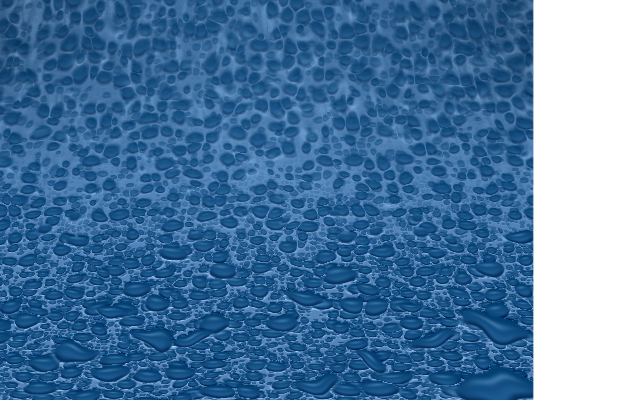
Give the GLSL for this texture, as a Shadertoy shader.

```glsl
vec2 hash2(vec2 p) {
    vec3 q = fract(vec3(p.xyx) * vec3(0.1031, 0.1030, 0.0973));
    q += dot(q, q.yzx + 33.33);
    return fract((q.xx + q.yz) * q.zy);
}

// Layered sines that bend round beads into uneven puddles
vec2 wobble(vec2 p) {
    return sin(p.yx * 23.0 + 2.0 * sin(p * 17.0)) + 0.5 * sin(p.yx * 51.0 + p * 29.0);
}

// Nearest bead of a jittered grid: xy = offset in radii, z = distance in radii
vec3 beads(vec2 p, float fill) {
    vec3 nearest = vec3(0.0, 0.0, 9.0);
    float second = 9.0;
    vec2 home = floor(p);
    for (int j = -1; j <= 1; j++)
    for (int i = -1; i <= 1; i++) {
        vec2 cell = home + vec2(i, j);
        vec2 kind = hash2(cell + 117.0);
        if (kind.x > fill) continue;
        vec2 centre = cell + 0.5 + 0.6 * (hash2(cell + 31.0) - 0.5);
        vec2 offset = (p - centre) / mix(0.24, 0.53, kind.y);
        offset.x *= mix(0.75, 1.2, fract(kind.x * 37.0));
        float dist = length(offset);
        second = min(second, max(dist, nearest.z));
        if (dist < nearest.z) nearest = vec3(offset, dist);
    }
    // Keep a film of light between touching beads
    nearest.z += 0.4 * smoothstep(0.4, 0.0, second - nearest.z);
    return nearest;
}

// Lays a lens of water over the wet surface
vec3 lens(vec3 surface, vec3 bead, float soft, float gloss) {
    float d = bead.z;
    float body = 1.0 - smoothstep(1.0 - soft, 1.0 + soft, d);
    vec3 water = mix(vec3(0.11, 0.35, 0.56), vec3(0.01, 0.24, 0.44),
                     smoothstep(-0.5, 0.6, bead.y));
    float edge = smoothstep(0.5, 0.95, d);
    water = mix(water, vec3(0.0, 0.15, 0.32), edge * smoothstep(0.2, -0.6, bead.y) * 0.85);
    // Sky sheen across the crown
    vec2 crown = (bead.xy - vec2(-0.1, 0.4)) * vec2(1.2, 3.0);
    water += gloss * exp(-2.5 * dot(crown, crown)) * vec3(0.20, 0.20, 0.20);
    // Bright meniscus beneath, contact shadow above
    float ring = exp(-pow((d - 1.1) / (0.09 + soft), 2.0));
    surface += ring * gloss * 0.14 * smoothstep(0.3, -0.6, bead.y);
    surface -= ring * gloss * 0.07 * smoothstep(0.0, 0.8, bead.y);
    return mix(surface, water, body);
}

void mainImage(out vec4 fragColor, in vec2 fragCoord) {
    vec2 uv = fragCoord / iResolution.y;
    float pixel = 1.0 / iResolution.y;
    float y = uv.y;
    float frameRight = iResolution.x / iResolution.y * 0.8333;

    // Receding plane: beads shrink, stand taller and lose focus toward the top
    vec2 plane = vec2((uv.x - 0.667) * (1.0 + 0.5 * y), 2.2 * y - 0.5 * y * y);
    float blur = 0.07 + 0.45 * smoothstep(0.3, 0.9, y);
    float front = 1.0 - smoothstep(0.25, 0.65, y);
    vec2 bent = plane + 0.006 * wobble(plane);

    // Pale wet film with fine vertical trails far away
    vec3 col = mix(vec3(0.34, 0.52, 0.72), vec3(0.30, 0.50, 0.70), y);
    float trail = beads(bent * vec2(32.0, 7.0) + 40.0, 0.7).z;
    col += 0.09 * (smoothstep(1.5, 0.2, trail) - 0.4) * smoothstep(0.4, 0.9, y);

    // Mist, small beads and medium beads
    vec3 mist = lens(col, beads(bent * 56.0 + 210.0, 0.85), max(0.3, 130.0 * pixel), 0.8);
    col = mix(col, mist, 0.8 * front + 0.1);
    vec3 small = lens(col, beads(bent * 33.0 + 130.0, 0.62), max(blur, 70.0 * pixel), front);
    col = mix(col, small, 0.55 + 0.35 * front);
    vec3 medium = beads(bent * 19.0 + 70.0, 0.83);
    col = mix(col, lens(col, medium, max(blur, 40.0 * pixel), 0.2 + 0.7 * front),
              mix(0.88, 1.0, front));

    // Wide foreground beads thin out with depth
    vec3 wide = beads(bent * 11.5 + 90.0, 0.42);
    wide.z += 0.8 * smoothstep(0.25, 0.55, y);
    col = lens(col, wide, max(blur, 26.0 * pixel), 0.9);

    // Largest puddles: centre and half width
    vec3 puddles[12] = vec3[12](
        vec3(1.24, 0.18, 0.08), vec3(1.09, 0.155, 0.06), vec3(1.25, 0.03, 0.11),
        vec3(1.30, 0.405, 0.05), vec3(0.48, 0.16, 0.045), vec3(0.385, 0.15, 0.05),
        vec3(0.19, 0.12, 0.055), vec3(0.79, 0.04, 0.055), vec3(0.93, 0.10, 0.045),
        vec3(1.03, 0.235, 0.035), vec3(0.765, 0.25, 0.05), vec3(0.285, 0.225, 0.04));
    vec2 ripple = uv + 0.008 * wobble(uv * 1.4);
    for (int i = 0; i < 12; i++) {
        vec3 puddle = puddles[i];
        vec2 offset = (ripple - puddle.xy) / puddle.z;
        offset.y = (offset.y + 0.25 * sin(float(i) * 2.4 + 1.5) * offset.x) * 2.6;
        col = lens(col, vec3(offset, length(offset)), 0.08, 1.0);
    }

    // Broad light: dim far corners, soft glow through the centre
    float side = abs(uv.x / frameRight - 0.5) * 2.0;
    col *= 1.0 - 0.2 * smoothstep(0.5, 1.0, y) * (0.3 + 0.7 * side * side);
    col += 0.03 * exp(-8.0 * dot(uv - vec2(0.65, 0.65), uv - vec2(0.65, 0.65)));

    // Blank margin on the right
    col = mix(col, vec3(1.0), smoothstep(-pixel, pixel, uv.x - frameRight));
    fragColor = vec4(clamp(col, 0.0, 1.0), 1.0);
}
```
